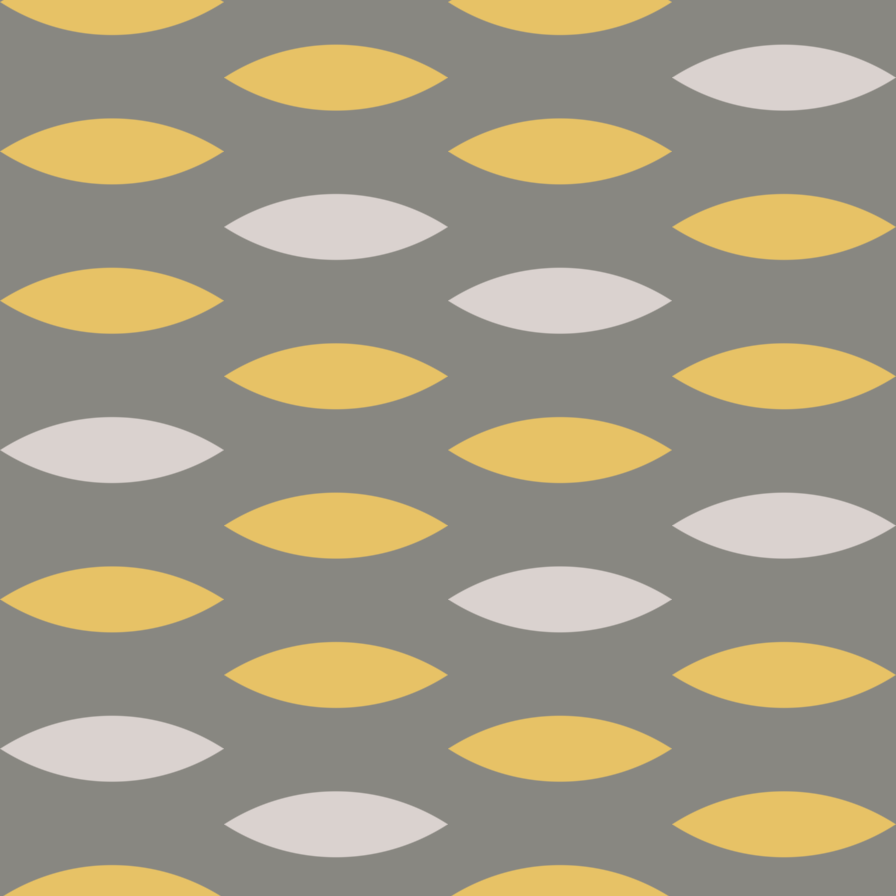
A WebGL 2 fragment shader for this pattern:

```glsl
#version 300 es
precision highp float;
// Rows of pointed lens shapes in staggered columns, mustard and pale on warm grey.

uniform vec2 u_resolution;
out vec4 fragColor;

// Layout, in canvas units
const float COLUMNS = 4.0;
const float ROWS = 6.0;
const float TOP_SHIFT = 0.0023;       // drop of the first row below the top edge
const float STAGGER = 0.506;          // drop of odd columns, in rows
const vec2 LENS_HALF = vec2(0.1248, 0.0368);
const float EDGE_SOFTNESS = 0.0011;

// Rows holding a pale lens, counted from the top, one entry per column
const ivec4 PALE_ROW_A = ivec4(3, 1, 2, 0);
const ivec4 PALE_ROW_B = ivec4(5, 5, 4, 3);

const vec3 GREY = vec3(0.535, 0.530, 0.505);
const vec3 MUSTARD = vec3(0.906, 0.761, 0.400);
const vec3 PALE = vec3(0.855, 0.824, 0.812);

// Signed distance to the overlap of two equal discs, tips on the x axis
float lensDistance(vec2 p, vec2 halfSize) {
    float radius = dot(halfSize, halfSize) / (2.0 * halfSize.y);
    return length(abs(p) + vec2(0.0, radius - halfSize.y)) - radius;
}

void main() {
    vec2 uv = gl_FragCoord.xy / u_resolution;

    // Column, then nearest row within the staggered column
    float column = min(floor(uv.x * COLUMNS), COLUMNS - 1.0);
    float drop = (1.0 - uv.y - TOP_SHIFT) * ROWS - STAGGER * mod(column, 2.0);
    float row = floor(drop + 0.5);
    vec2 local = vec2(uv.x - (column + 0.5) / COLUMNS, (drop - row) / ROWS);

    // Lens colour
    int c = int(column);
    int r = int(mod(row, ROWS));
    bool isPale = r == PALE_ROW_A[c] || r == PALE_ROW_B[c];
    vec3 lensColor = isPale ? PALE : MUSTARD;

    // Soft-edged fill
    float pixel = 1.0 / min(u_resolution.x, u_resolution.y);
    float soft = max(EDGE_SOFTNESS, 0.6 * pixel);
    float fill = 1.0 - smoothstep(-soft, soft, lensDistance(local, LENS_HALF));

    fragColor = vec4(mix(GREY, lensColor, fill), 1.0);
}
```
